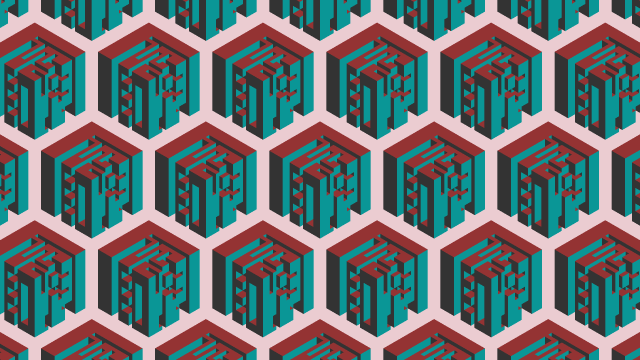
Write a Shadertoy shader that draws this pattern.

```glsl
// Staggered isometric cubes carved into slabs, slits and windows.

const vec3 PAPER = vec3(0.92, 0.80, 0.82);
const vec3 LEFT  = vec3(0.20, 0.20, 0.20);
const vec3 RIGHT = vec3(0.04, 0.59, 0.59);
const vec3 TOP   = vec3(0.58, 0.20, 0.20);
const float SIDE = 15.0; // voxels along a cube edge

// True when voxel v lies in the box from lo to hi, both inclusive
bool inBox(vec3 v, vec3 lo, vec3 hi) {
    return all(greaterThanEqual(v, lo)) && all(lessThanEqual(v, hi));
}

// Voxels count away from the nearest corner:
// x behind the left face, y behind the right face, z below the top
bool isSolid(vec3 v) {
    // Back walls
    if (v.x > 11.5 || v.y > 10.5) return true;

    // Long slits between the slabs
    if (v.x > 10.5) return false;
    if (v.y > 8.5 && v.x < 10.0) return false;
    if (inBox(v, vec3(4, 7, 0), vec3(11, 7, 9))) return false;
    if (inBox(v, vec3(0, 5, 0), vec3(8, 5, 14))) return false;
    if (inBox(v, vec3(4, 0, 0), vec3(4, 4, 14))) return false;
    if (inBox(v, vec3(6, 3, 0), vec3(9, 3, 4))) return false;

    // Stack of windows in the left slab
    if (inBox(v, vec3(0, 6, 2), vec3(1, 7, 13)) && mod(v.z, 4.0) > 1.5) return false;

    // Front tower: tall recess on the left, notch and low step on the right
    if (inBox(v, vec3(0, 2, 3), vec3(2, 3, 12))) return false;
    if (inBox(v, vec3(2, 0, 0), vec3(2, 2, 4))) return false;
    if (inBox(v, vec3(3, 0, 11), vec3(3, 1, 13))) return false;

    // Right blocks: upright gap, shelves and a lowered corner
    if (inBox(v, vec3(7, 0, 0), vec3(7, 2, 8))) return false;
    if (inBox(v, vec3(8, 0, 2), vec3(9, 1, 11)) && mod(v.z, 4.0) > 2.5) return false;
    if (inBox(v, vec3(5, 0, 5), vec3(6, 1, 6))) return false;
    if (inBox(v, vec3(9, 0, 11), vec3(10, 1, 14))) return false;
    return !inBox(v, vec3(5, 0, 0), vec3(6, 0, 1));
}

// Walks the voxels along the isometric view; p is in voxel edges from the centre
vec3 carvedCube(vec2 p) {
    float skew = p.x / sqrt(3.0);
    vec3 q = vec3(p.y + skew, p.y - skew, 0.0);
    float near = min(q.x, min(q.y, q.z));
    q -= near;
    if (max(q.x, max(q.y, q.z)) >= SIDE) return PAPER;

    vec3 cell = floor(q);
    vec3 next = cell + 1.0 - q;
    vec3 shade = q.x <= 0.0 ? LEFT : q.y <= 0.0 ? RIGHT : TOP;
    for (int i = 0; i < 45; i++) {
        if (max(cell.x, max(cell.y, cell.z)) >= SIDE) return PAPER;
        if (isSolid(cell)) return shade;
        vec3 axis;
        if (next.x <= min(next.y, next.z)) {
            axis = vec3(1, 0, 0);
            shade = LEFT;
        } else if (next.y <= next.z) {
            axis = vec3(0, 1, 0);
            shade = RIGHT;
        } else {
            axis = vec3(0, 0, 1);
            shade = TOP;
        }
        cell += axis;
        next += axis;
    }
    return PAPER;
}

// Offset from the nearest centre of a staggered grid with unit spacing
vec2 nearestCentre(vec2 p) {
    vec2 period = vec2(1.0, sqrt(3.0));
    vec2 a = mod(p + 0.5 * period, period) - 0.5 * period;
    vec2 b = mod(p, period) - 0.5 * period;
    return dot(a, a) < dot(b, b) ? a : b;
}

void mainImage(out vec4 fragColor, in vec2 fragCoord) {
    vec3 sum = vec3(0.0);
    // 3 x 3 samples smooth the edges
    for (int i = 0; i < 9; i++) {
        vec2 jitter = (vec2(i % 3, i / 3) - 1.0) / 3.0;
        vec2 p = (fragCoord + jitter - 0.5 * iResolution.xy) / iResolution.y;
        sum += carvedCube(nearestCentre(p / 0.317) * 29.2);
    }
    fragColor = vec4(sum / 9.0, 1.0);
}
```
